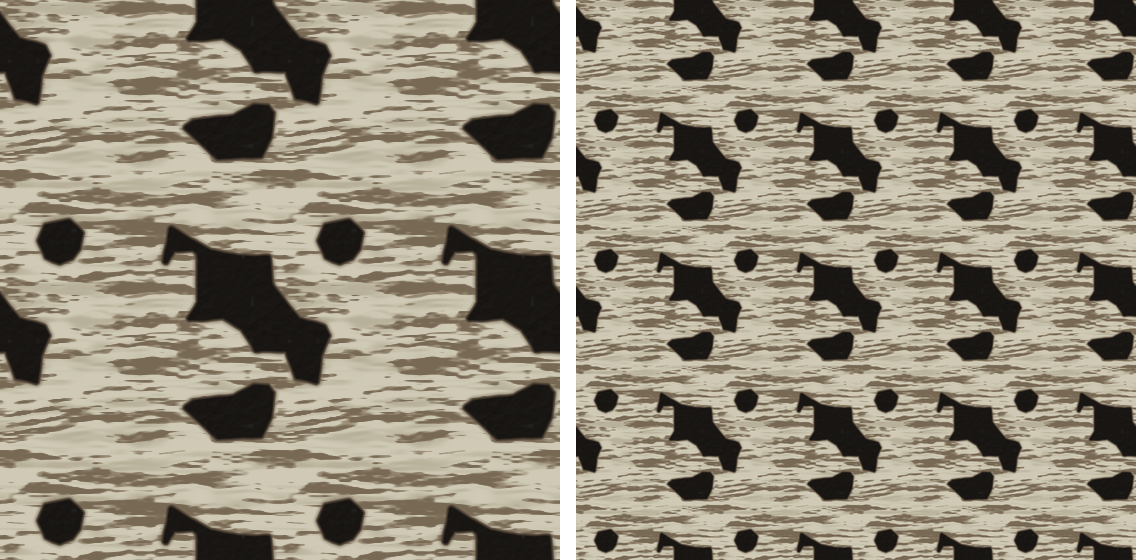
Left, the tile; right, the same tile 2 across and 2 down.
Write a Shadertoy shader that draws this pattern.

```glsl
#define REPEATS 2.0
#define CREAM vec3(0.81, 0.79, 0.71)
#define SHADE vec3(0.71, 0.68, 0.59)
#define TAN vec3(0.60, 0.55, 0.46)
#define BROWN vec3(0.47, 0.41, 0.33)
#define RIM vec3(0.30, 0.25, 0.20)
#define INK vec3(0.095, 0.085, 0.075)
#define CORNER 1.56
#define GRAIN_CUT 0.565
#define RINGS 15.0

const float TAU = 6.2831853;
const int SIDES = 9;

// Blot outlines in hundredths of a tile, before corner rounding
const vec2 HORN[SIDES] = vec2[SIDES](
    vec2(61.2, 18.2), vec2(67.2, 14.3), vec2(75.0, 9.9), vec2(83.3, 8.1), vec2(75.5, 1.0),
    vec2(71.1, 9.9), vec2(69.3, 11.2), vec2(62.0, 11.2), vec2(59.1, 6.8));
const vec2 BODY[SIDES] = vec2[SIDES](
    vec2(71.4, 8.6), vec2(95.6, 7.8), vec2(96.4, -2.6), vec2(102.9, -11.5), vec2(91.7, -24.7),
    vec2(87.0, -17.2), vec2(79.7, -13.0), vec2(68.0, -13.8), vec2(71.4, -8.1));
const vec2 LEG[SIDES] = vec2[SIDES](
    vec2(96.6, -2.6), vec2(106.5, -14.1), vec2(115.4, -16.9), vec2(116.9, -19.8), vec2(113.8, -27.1),
    vec2(113.0, -35.9), vec2(106.3, -34.4), vec2(102.6, -24.7), vec2(91.4, -24.7));
const vec2 PATCH[SIDES] = vec2[SIDES](
    vec2(66.7, 54.4), vec2(69.3, 56.2), vec2(83.9, 58.1), vec2(90.6, 61.7), vec2(95.3, 61.7),
    vec2(96.9, 59.4), vec2(96.1, 51.0), vec2(93.0, 44.8), vec2(78.1, 44.0));
const vec2 SPOT[SIDES] = vec2[SIDES](
    vec2(24.5, 20.6), vec2(27.1, 18.5), vec2(28.9, 16.7), vec2(27.9, 11.5), vec2(25.5, 8.3),
    vec2(21.4, 6.5), vec2(16.7, 8.6), vec2(14.6, 14.1), vec2(16.7, 19.0));

float hash(vec2 p) {
    return fract(sin(dot(p, vec2(127.1, 311.7))) * 43758.5453);
}

// Value noise that wraps over one tile; cells must be whole numbers
float noise(vec2 uv, vec2 cells, float seed) {
    vec2 p = uv * cells, i = floor(p), f = p - i;
    f = f * f * (3.0 - 2.0 * f);
    vec2 a = mod(i, cells) + seed, b = mod(i + 1.0, cells) + seed;
    return mix(mix(hash(a), hash(vec2(b.x, a.y)), f.x),
               mix(hash(vec2(a.x, b.y)), hash(b), f.x), f.y);
}

float polygon(vec2 p, vec2 v[SIDES]) {
    float d = dot(p - v[0], p - v[0]), s = 1.0;
    for (int i = 0, j = SIDES - 1; i < SIDES; j = i, i++) {
        vec2 e = v[j] - v[i], w = p - v[i];
        vec2 b = w - e * clamp(dot(w, e) / dot(e, e), 0.0, 1.0);
        d = min(d, dot(b, b));
        bvec3 c = bvec3(p.y >= v[i].y, p.y < v[j].y, e.x * w.y > e.y * w.x);
        if (all(c) || all(not(c))) s = -s;
    }
    return s * sqrt(d);
}

float smoothMin(float a, float b, float k) {
    float h = max(k - abs(a - b), 0.0) / k;
    return min(a, b) - 0.25 * h * h * k;
}

// Shift the wrap window so no outline is cut by it
vec2 window(vec2 p, vec2 corner) {
    return mod(p - corner, 100.0) + corner;
}

float blots(vec2 uv) {
    vec2 p = uv * 100.0 + 0.5 * vec2(noise(uv, vec2(22), 3.0), noise(uv, vec2(22), 9.0)) - 0.25;
    vec2 q = window(p, vec2(45, -50));
    float large = smoothMin(polygon(q, HORN), polygon(q, BODY), 1.2);
    large = smoothMin(large, polygon(q, LEG), 1.2);
    q = window(p, vec2(5, 0));
    return min(large, min(polygon(q, PATCH), polygon(q, SPOT))) - CORNER;
}

vec3 wood(vec2 uv) {
    // Gentle bending of the fibres
    vec2 w = uv + vec2(0.0, 0.035 * noise(uv, vec2(3, 6), 17.0) + 0.012 * noise(uv, vec2(9, 16), 21.0));
    float fibre = noise(w, vec2(26, 120), 31.0);
    float rings = sin(TAU * (RINGS * w.y + 2.5 * noise(w, vec2(2, 5), 41.0)));
    float grain = 0.30 * noise(w, vec2(4, 13), 53.0) + 0.43 * noise(w, vec2(6, 54), 61.0)
                + 0.27 * fibre + 0.075 * rings;
    float streak = smoothstep(GRAIN_CUT - 0.03, GRAIN_CUT + 0.04, grain);
    float haze = 0.6 * noise(w, vec2(4, 36), 71.0) + 0.4 * noise(w, vec2(14, 90), 83.0);
    vec3 pale = mix(CREAM, SHADE, 0.9 * smoothstep(0.45, 0.85, haze));
    float pores = noise(w, vec2(50, 128), 97.0);
    vec3 dark = mix(TAN, BROWN, smoothstep(0.25, 0.7, 0.5 * pores + 4.0 * (grain - GRAIN_CUT)));
    return mix(pale, dark, streak);
}

float relief(vec2 uv) {
    return 0.6 * noise(uv, vec2(34, 40), 5.0) + 0.4 * noise(uv, vec2(75, 90), 13.0);
}

vec3 ink(vec2 uv) {
    float slope = relief(uv + vec2(-0.004, 0.006)) - relief(uv);
    float chips = smoothstep(0.84, 0.96, noise(uv, vec2(30, 23), 29.0));
    return INK + 0.04 * slope + vec3(0.035, 0.042, 0.043) * chips;
}

void mainImage(out vec4 fragColor, in vec2 fragCoord) {
    vec2 uv = fract(fragCoord / iResolution.xy * REPEATS);
    float d = blots(uv);
    float soft = max(0.4, 75.0 * REPEATS / iResolution.y);

    // Stained rim first, then the raised dark fill
    vec3 col = wood(uv);
    col = mix(col, BROWN, 0.45 * (1.0 - smoothstep(0.0, 1.5, d)));
    col = mix(col, RIM, 1.0 - smoothstep(-soft, soft, d));
    col = mix(col, ink(uv), 1.0 - smoothstep(-1.1, -0.25, d));
    fragColor = vec4(col, 1.0);
}
```
